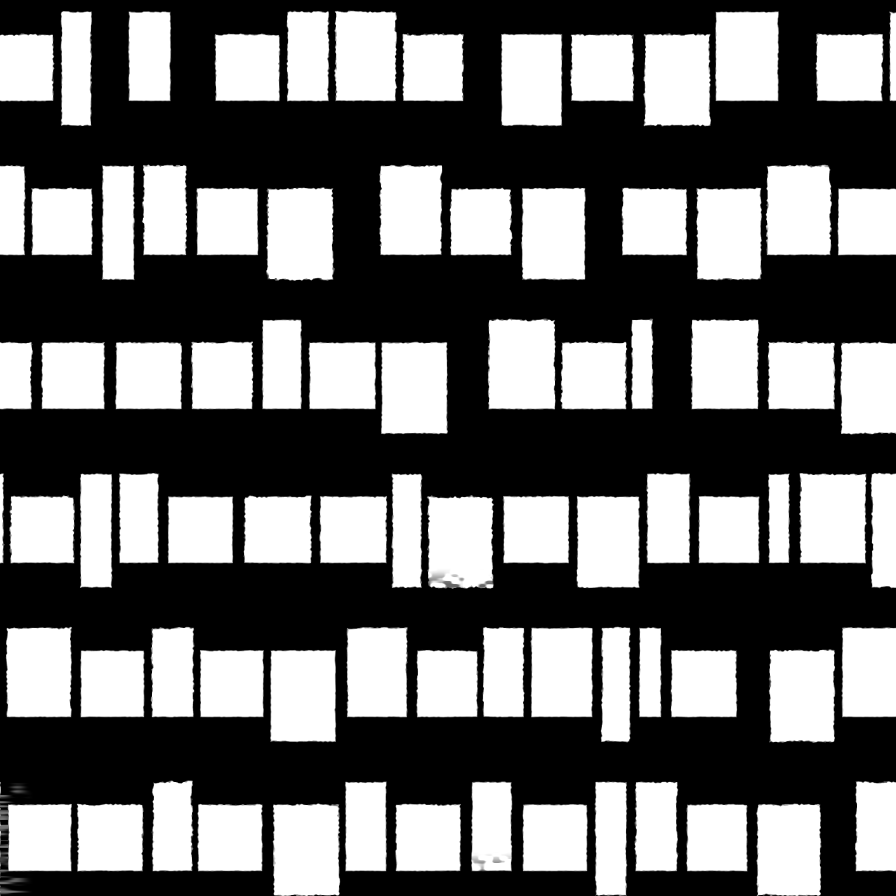
Write a Shadertoy shader that draws this pattern.

```glsl
// Rows of white blocks on black, proportioned like the boxes around words of type.
// A pen walks along each row: hashes choose every block's kind, width and gap,
// and noise roughens the edges, smudges a few blocks and scuffs the left margin.

#define ROW_PITCH 0.1719   // distance between baselines
#define BASELINE  0.1125   // first baseline, below the top edge
#define X_HEIGHT  0.0738   // top of the low blocks
#define ASCENT    0.0990   // top of the tall blocks
#define DESCENT   0.0273   // drop of the deep blocks
#define FULL_W    0.0700   // usual block width
#define GAP       0.0085   // narrowest gap
#define SPACE     0.0400   // extra gap between words
#define SPACE_ODDS 0.14
#define WEAR      0.0024   // edge roughness
#define MAX_BLOCKS 26

float hash(vec2 p) {
    vec3 q = fract(p.xyx * 0.1031);
    q += dot(q, q.yzx + 33.33);
    return fract((q.x + q.y) * q.z);
}

float pick(float index, float row, float salt) {
    return hash(vec2(index * 7.0 + salt * 37.0 + 51.0, row * 13.0 + salt * 19.0 + 23.0));
}

float noise(vec2 p) {
    vec2 i = floor(p), f = fract(p);
    f = f * f * (3.0 - 2.0 * f);
    return mix(mix(hash(i), hash(i + vec2(1, 0)), f.x),
               mix(hash(i + vec2(0, 1)), hash(i + vec2(1, 1)), f.x), f.y);
}

float boxDistance(vec2 p, vec2 low, vec2 high) {
    vec2 d = abs(p - 0.5 * (low + high)) - 0.5 * (high - low);
    return length(max(d, 0.0)) + min(max(d.x, d.y), 0.0);
}

// Width, bottom and top of a block; the roll chooses its kind.
vec3 blockShape(float roll, float vary) {
    float wide = FULL_W * mix(0.94, 1.06, vary);
    if (roll < 0.46) return vec3(wide, 0.0, X_HEIGHT);               // low
    if (roll < 0.63) return vec3(wide, 0.0, ASCENT);                 // tall
    if (roll < 0.75) return vec3(wide * 0.64, 0.0, ASCENT);          // tall, slim
    if (roll < 0.80) return vec3(wide * 0.32, 0.0, ASCENT);          // tall, thin
    if (roll < 0.94) return vec3(wide, -DESCENT, X_HEIGHT);          // deep
    return vec3(wide * 0.47, -DESCENT, ASCENT);                      // full height
}

void mainImage(out vec4 fragColor, in vec2 fragCoord) {
    vec2 uv = fragCoord / iResolution.xy;
    float soft = max(1.0 / iResolution.y, 0.0011);

    // Row coordinates, with y measured upward from the baseline
    float down = 1.0 - uv.y;
    float row = floor(down / ROW_PITCH);
    vec2 p = vec2(uv.x, BASELINE - (down - row * ROW_PITCH));

    // Rough edges: a slow waver plus fine grain, calmer along the baseline
    float waver = noise(uv * 110.0) - 0.5;
    float grain = noise(uv * 380.0 + 70.0) - 0.5;
    float calm = mix(0.3, 1.0, smoothstep(0.002, 0.008, abs(p.y)));
    float rough = WEAR * calm * (0.6 * waver + 0.7 * grain);

    // Walk the pen along the row
    float light = 0.0;
    float pen = -0.055 * pick(0.0, row, 1.0);
    float phase = pick(0.0, row, 2.0);
    for (int n = 0; n < MAX_BLOCKS; n++) {
        float i = float(n);
        if (n > 0 && pick(i, row, 3.0) < SPACE_ODDS)
            pen += SPACE * mix(0.7, 1.1, pick(i, row, 4.0));
        if (pen > 1.0) break;

        float roll = fract(phase + i * 0.618 + 0.3 * pick(i, row, 5.0));
        vec3 shape = blockShape(roll, pick(i, row, 6.0));
        float d = boxDistance(p, vec2(pen, shape.y), vec2(pen + shape.x, shape.z));
        d += rough * mix(0.5, 1.3, pick(i, row, 7.0));
        float block = 1.0 - smoothstep(-soft, soft, d);

        // A few blocks are rubbed thin along the bottom
        if (pick(i, row, 8.0) < 0.06) {
            float rub = 1.0 - smoothstep(0.002, 0.022, p.y - shape.y);
            block *= 1.0 - 0.6 * rub * smoothstep(0.45, 0.8, noise(uv * vec2(130.0, 260.0)));
        }
        light = max(light, block);
        pen += shape.x + GAP * mix(0.8, 1.6, pick(i, row, 9.0));
    }

    // Streaky grey scuffs at the left margin of some rows
    if (pick(1.0, row, 10.0) < 0.55) {
        float band = smoothstep(-DESCENT, -DESCENT + 0.004, p.y)
                   * (1.0 - smoothstep(ASCENT - 0.004, ASCENT, p.y));
        float side = 1.0 - smoothstep(0.012, 0.038, p.x);
        float streak = smoothstep(0.35, 0.9, noise(uv * vec2(45.0, 420.0)));
        light = max(light, 0.45 * band * side * streak);
    }

    fragColor = vec4(vec3(light), 1.0);
}
```
